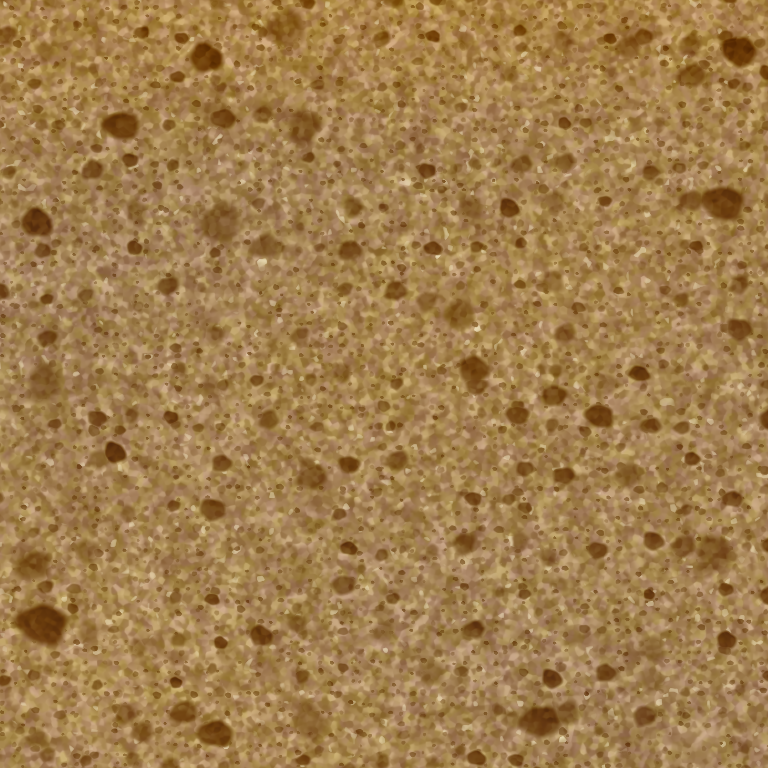
Give the GLSL for this texture, as a Shadertoy shader.

```glsl
// Tan sponge: grainy crumb with scattered round brown pores and pale glints.

vec3 hash3(vec2 p) {
    vec3 q = fract(p.xyx * vec3(0.1031, 0.1030, 0.0973));
    q += dot(q, q.yxz + 33.33);
    return fract((q.xxy + q.yzz) * q.zyx);
}

// Soft cellular noise: every cell spreads a random value around its point.
float grain(vec2 p, float seed) {
    vec2 cell = floor(p);
    float sum = 0.0, weights = 0.0;
    for (int y = -1; y <= 1; y++)
    for (int x = -1; x <= 1; x++) {
        vec2 id = cell + vec2(x, y);
        vec3 h = hash3(id + seed);
        vec2 d = p - id - h.xy;
        float w = exp(-6.0 * dot(d, d));
        sum += w * h.z;
        weights += w;
    }
    return sum / weights;
}

// One size class of pores: x is the depth, y the lit lower lip.
vec2 pores(vec2 p, float seed, float chance, float minR, float maxR) {
    vec2 cell = floor(p), result = vec2(0.0);
    for (int y = -1; y <= 1; y++)
    for (int x = -1; x <= 1; x++) {
        vec2 id = cell + vec2(x, y);
        vec3 a = hash3(id + seed), b = hash3(id + seed + 57.0);
        if (a.z > chance) continue;
        vec2 q = (p - id - 0.3 - 0.4 * a.xy) / mix(minR, maxR, b.x * b.x);
        q.x *= mix(0.76, 1.05, b.y);
        float angle = atan(q.y, q.x);
        float wobble = 0.08 * sin(2.0 * angle + 6.3 * b.z)
                     + 0.06 * sin(3.0 * angle + 6.3 * b.y)
                     + 0.04 * sin(5.0 * angle + 6.3 * a.x);
        float d = length(q) * (1.0 + wobble);
        float strength = mix(0.4, 1.0, b.z);
        float shade = strength * (0.93 + 0.12 * clamp(q.y + 0.4 * q.x, -1.0, 1.0));
        float mask = 1.0 - smoothstep(mix(0.5, 0.8, b.z), 1.15, d);
        float rim = (d - 1.25) * 5.0;
        float lip = exp(-rim * rim) * smoothstep(0.2, 1.0, -q.y);
        result = max(result, vec2(mask * shade, lip * strength));
    }
    return result;
}

// Brown to cream ramp.
vec3 spongeColor(float t) {
    vec3 c = mix(vec3(0.27, 0.12, 0.03), vec3(0.42, 0.24, 0.06), clamp(t * 5.0, 0.0, 1.0));
    c = mix(c, vec3(0.51, 0.36, 0.16), clamp(t * 5.0 - 1.0, 0.0, 1.0));
    c = mix(c, vec3(0.59, 0.45, 0.26), clamp(t * 5.0 - 2.0, 0.0, 1.0));
    c = mix(c, vec3(0.68, 0.55, 0.365), clamp(t * 5.0 - 3.0, 0.0, 1.0));
    return mix(c, vec3(0.80, 0.68, 0.50), clamp(t * 5.0 - 4.0, 0.0, 1.0));
}

void mainImage(out vec4 fragColor, in vec2 fragCoord) {
    vec2 uv = fragCoord / iResolution.y;

    // Pores from large to tiny
    vec2 large = pores(uv * 9.0, 11.0, 0.45, 0.11, 0.25);
    vec2 medium = pores(uv * 18.0 + 0.37, 143.0, 0.48, 0.13, 0.29);
    vec2 small = pores(uv * 38.0 + 0.71, 271.0, 0.46, 0.13, 0.29);
    vec2 tiny = pores(uv * 75.0 + 0.19, 419.0, 0.35, 0.15, 0.29);
    float depth = max(max(large.x, 0.9 * medium.x), max(0.65 * small.x, 0.6 * tiny.x));
    float lip = max(large.y, 0.8 * medium.y);

    // Crumb, calmer inside the pores
    float crumb = 0.38 * (grain(uv * 150.0, 31.0) - 0.5)
                + 0.26 * (grain(uv * 72.0, 607.0) - 0.5);
    float tone = 0.735 + crumb * (1.0 - 0.65 * depth) - 0.64 * depth + 0.07 * lip;
    vec3 color = spongeColor(tone);

    // Drifts of hue: pinkish against yellow grains, warmer toward the top
    float hue = grain(uv * 95.0, 811.0) - 0.5;
    float drift = sin(uv.x * 5.0 + 2.0 * sin(uv.y * 4.0)) * sin(uv.y * 6.0 + 1.0);
    color += (1.0 - depth) * hue * vec3(0.02, -0.015, 0.11);
    color += vec3(0.012, 0.008, -0.008) * drift;
    color += vec3(0.02, 0.0, -0.04) * smoothstep(0.75, 1.0, uv.y);

    // Wet glints on the raised crumb
    float glint = smoothstep(0.87, 1.0, grain(uv * 125.0, 967.0)) * (1.0 - smoothstep(0.0, 0.4, depth));
    color = mix(color, vec3(0.96, 0.92, 0.78), glint * (0.5 + 0.4 * lip));

    fragColor = vec4(clamp(color, 0.0, 1.0), 1.0);
}
```
